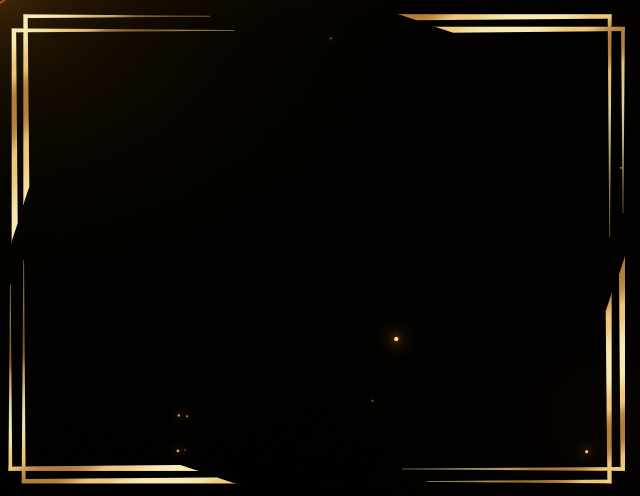
Write a WebGL 2 fragment shader that draws this background.

```glsl
#version 300 es
precision highp float;
// A black backdrop with a double gold frame, a warm corner glow and a few sparks.
// One corner is modelled by distance functions (two broad arms with slanted tips,
// two tapering hairlines) and is mirrored and turned into all four corners.

#define CANVAS vec2(768.0, 594.0)   // layout grid, y pointing down
#define BROAD_LENGTH vec2(272.0, 228.0)
#define THIN_LENGTH vec2(238.0, 267.0)
#define BROAD_WIDTH vec2(5.2, 7.4)
#define THIN_WIDTH vec2(4.8, 0.9)
#define TIP_SLOPE 3.0
#define GLOW_RADIUS 85.0

uniform vec2 u_resolution;
out vec4 fragColor;

const vec3 BRONZE = vec3(0.70, 0.50, 0.23);
const vec3 GOLD = vec3(0.93, 0.78, 0.48);
const vec3 PALE = vec3(0.97, 0.92, 0.70);

// Sparks: x, y, radius, brightness
const vec4 SPARKS[9] = vec4[9](
    vec4(475.5, 406.0, 2.5, 1.0), vec4(704.0, 541.0, 1.8, 0.9),
    vec4(213.5, 540.0, 1.5, 0.8), vec4(222.0, 539.0, 0.9, 0.4),
    vec4(214.5, 497.5, 1.4, 0.7), vec4(224.5, 498.5, 1.2, 0.6),
    vec4(447.0, 480.0, 1.2, 0.35), vec4(397.0, 46.0, 0.9, 0.6),
    vec4(745.0, 201.0, 1.0, 0.6));

float hash(vec2 p) {
    return fract(sin(dot(p, vec2(127.1, 311.7))) * 43758.5);
}

float coverage(float dist, float pixel) {
    return clamp(0.5 - dist / pixel, 0.0, 1.0);
}

// Broad arm along x that widens towards a slanted tip
float broadArm(vec2 q, float start, float len) {
    float width = mix(BROAD_WIDTH.x, BROAD_WIDTH.y, clamp(q.x / len, 0.0, 1.0));
    float tip = (q.x + TIP_SLOPE * q.y - len) / length(vec2(1.0, TIP_SLOPE));
    return max(max(-q.y, q.y - width), max(start - q.x, tip));
}

// Hairline along y that narrows around its own axis
float thinArm(vec2 q, float start, float len) {
    float width = mix(THIN_WIDTH.x, THIN_WIDTH.y, clamp(q.y / len, 0.0, 1.0));
    return max(abs(q.x - 0.5 * THIN_WIDTH.x) - 0.5 * width, max(start - q.y, q.y - len));
}

// Coverage of one corner: x runs along the broad arms, y along the thin ones
vec2 corner(vec2 q, vec2 gap, float pixel) {
    float broad = min(broadArm(q, gap.x, BROAD_LENGTH.x),
                      broadArm(q - vec2(0.0, gap.y), 0.0, BROAD_LENGTH.y));
    float thin = min(thinArm(q, gap.y, THIN_LENGTH.x),
                     thinArm(q - vec2(gap.x, 0.0), 0.0, THIN_LENGTH.y));
    float fade = mix(1.0, 0.5, smoothstep(40.0, 260.0, q.y));
    return vec2(coverage(broad, pixel), coverage(thin, pixel) * fade);
}

// Dark ground lit from the upper left, with faint embers at the lower right
vec3 backdrop(vec2 p) {
    float corner = exp(-length(p * vec2(0.85, 1.0)) / GLOW_RADIUS);
    float haze = exp(-length(p * vec2(0.6, 1.0)) / 170.0);
    float ember = exp(-length((p - vec2(735.0, 500.0)) / vec2(150.0, 130.0)) * 1.6);
    float rim = exp(-p.y / 18.0) * smoothstep(620.0, 100.0, p.x);
    return vec3(0.004, 0.003, 0.001)
        + vec3(0.17, 0.105, 0.012) * corner
        + vec3(0.055, 0.034, 0.004) * haze
        + vec3(0.035, 0.014, 0.003) * ember
        + vec3(0.03, 0.014, 0.0) * rim;
}

// Metallic sheen in soft diagonal bands
vec3 metal(vec2 p) {
    float band = 0.5 + 0.5 * sin(p.x * 0.021 + p.y * 0.027 + 0.8 * sin(p.y * 0.013));
    vec3 base = mix(BRONZE, GOLD, smoothstep(0.0, 0.35, band));
    return mix(base, PALE, smoothstep(0.45, 1.0, band));
}

void main() {
    vec2 uv = gl_FragCoord.xy / u_resolution;
    vec2 p = vec2(uv.x, 1.0 - uv.y) * CANVAS;
    float pixel = CANVAS.y / u_resolution.y;
    vec3 color = backdrop(p);

    // Small streak of light in the glowing corner
    float streak = abs(dot(p, vec2(0.5, 0.87)) - 3.0) - 0.8;
    color += vec3(0.55, 0.30, 0.08) * coverage(streak, pixel) * smoothstep(12.0, 2.0, p.x);

    // Frame: broad arms stand upright on one diagonal and lie flat on the other
    for (int i = 0; i < 4; i++) {
        vec2 side = vec2(i & 1, i >> 1);
        vec2 origin = mix(vec2(14.0, 17.0), vec2(750.0, 579.0), side);
        if (i == 2) origin.x = 10.0;
        vec2 gap = i == 0 ? vec2(14.0, 17.0) : vec2(16.0, 15.0);
        vec2 q = (p - origin) * (1.0 - 2.0 * side);
        bool upright = side.x == side.y;
        vec2 cover = corner(upright ? q.yx : q, upright ? gap.yx : gap, pixel);
        color = mix(color, metal(p), max(cover.x, cover.y));
    }

    // Sparks with a hot core and an amber halo
    for (int i = 0; i < SPARKS.length(); i++) {
        vec4 spark = SPARKS[i];
        float d = length(p - spark.xy);
        float halo = exp(-d / (spark.z * 2.6));
        color += vec3(0.32, 0.17, 0.04) * halo * spark.w * min(spark.z / 2.5, 1.0);
        color = mix(color, vec3(1.0, 0.86, 0.58), coverage(d - spark.z, pixel) * spark.w);
    }

    color += (hash(gl_FragCoord.xy) - 0.5) / 255.0;
    fragColor = vec4(clamp(color, 0.0, 1.0), 1.0);
}
```
